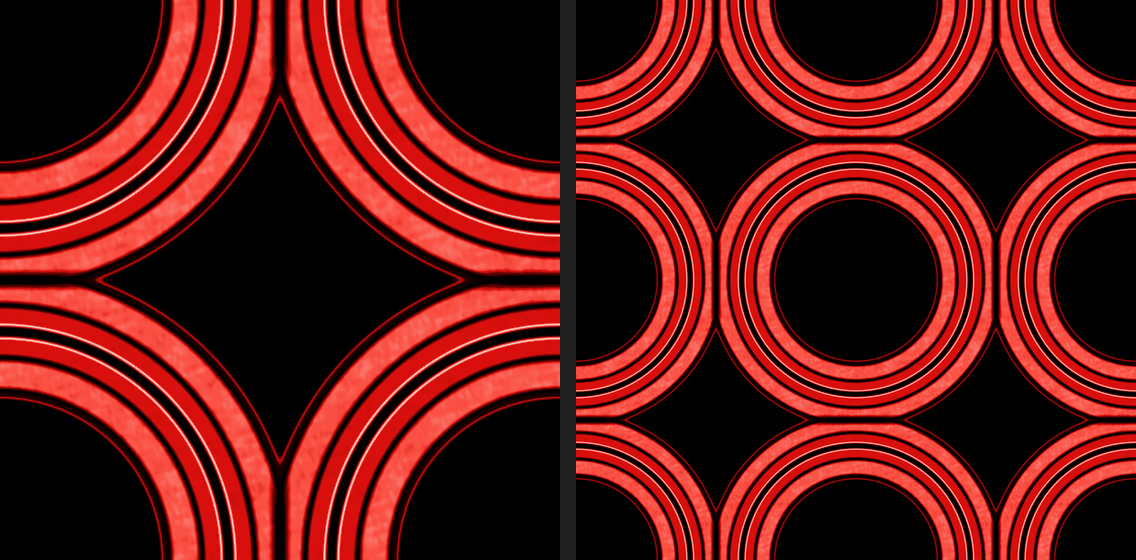
Left, the tile; right, the same tile 2 across and 2 down.
Write a Shadertoy shader that draws this pattern.

```glsl
float hash(vec2 cell) {
    return fract(sin(dot(cell, vec2(127.1, 311.7))) * 43758.5453);
}

// Value noise that wraps after a whole number of cells
float wrapNoise(vec2 p, float period) {
    vec2 i = floor(p), f = fract(p);
    f = f * f * (3.0 - 2.0 * f);
    vec2 a = mod(i, period), b = mod(i + 1.0, period);
    return mix(mix(hash(a), hash(vec2(b.x, a.y)), f.x),
               mix(hash(vec2(a.x, b.y)), hash(b), f.x), f.y);
}

// Fibrous grain: sheared layers whose steps are multiples of the period
float grain(vec2 uv) {
    float coarse = wrapNoise(uv * 16.0, 16.0);
    float fibre = wrapNoise(vec2(uv.x + uv.y, 3.0 * uv.y - uv.x) * 32.0, 32.0);
    float speck = wrapNoise(vec2(uv.x - uv.y, 2.0 * uv.x + uv.y) * 64.0, 64.0);
    return 0.25 * coarse + 0.4 * fibre + 0.35 * speck;
}

float band(float x, float inner, float outer, float soft) {
    soft = max(soft, 0.8 / iResolution.y);
    return smoothstep(inner - soft, inner + soft, x)
         * (1.0 - smoothstep(outer - soft, outer + soft, x));
}

float glowLine(float x, float centre, float width) {
    float t = (x - centre) / max(width, 0.8 / iResolution.y);
    return exp(-t * t);
}

vec3 emberRamp(float heat) {
    vec3 c = mix(vec3(0.005, 0.0, 0.0), vec3(0.36, 0.01, 0.01), smoothstep(0.0, 0.25, heat));
    c = mix(c, vec3(0.85, 0.06, 0.05), smoothstep(0.25, 0.5, heat));
    c = mix(c, vec3(0.98, 0.31, 0.26), smoothstep(0.5, 0.7, heat));
    c = mix(c, vec3(0.98, 0.45, 0.41), smoothstep(0.7, 0.85, heat));
    return mix(c, vec3(1.0, 0.82, 0.77), smoothstep(0.85, 1.0, heat));
}

void mainImage(out vec4 fragColor, in vec2 fragCoord) {
    vec2 uv = fragCoord / iResolution.xy;

    // Fold into one quadrant around the nearest corner, with rounded creases
    vec2 toSeam = abs(uv - 0.5);
    vec2 corner = 0.5 - sqrt(toSeam * toSeam + 0.00002);
    float fromCore = abs(length(corner) - 0.408);
    float texture1 = grain(uv) - 0.5;

    // Concentric bands, mirrored about the dark core of the ring
    float heat = band(fromCore, 0.011, 0.042, 0.004) * (0.49 + 0.12 * texture1);
    heat = max(heat, band(fromCore, 0.053, 0.1, 0.006) * (0.73 + 0.32 * texture1));
    heat = max(heat, glowLine(fromCore, 0.0125, 0.0036));

    // Soft groove where neighbouring rings press together
    heat *= smoothstep(0.004, 0.023, min(toSeam.x, toSeam.y) + 0.4 * max(0.0, length(corner) - 0.5));

    // Thin outlines with a faint halo
    heat = max(heat, 0.43 * glowLine(fromCore, 0.118, 0.0026));
    heat = max(heat, 0.09 * glowLine(fromCore, 0.114, 0.008));

    fragColor = vec4(emberRamp(heat), 1.0);
}
```
